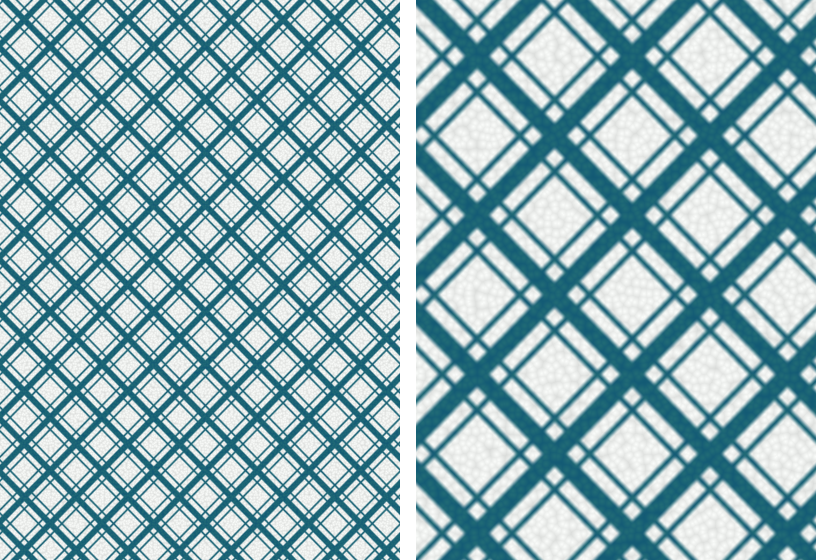
Left: the whole. Right: its middle third, enlarged.
Give the GLSL for this pattern, as a Shadertoy shader.

```glsl
// Diagonal teal plaid: thick bands flanked by thin stripes on grainy off-white paper.

const vec2 REPEATS = vec2(7.73, 10.56);       // diamonds across and down
const vec2 CROSSING = vec2(0.470, 0.187);     // first band crossing, in repeats
const float BAND_HALF = 0.080;                // widths as fractions of the band spacing
const float STRIPE_HALF = 0.023;
const float STRIPE_OFFSET = 0.225;
const float EDGE_SOFTNESS = 0.026;
const float GRAIN_CELLS = 230.0;              // paper grains over the canvas height

const vec3 PAPER = vec3(0.925, 0.933, 0.925);
const vec3 TEAL_GREEN = vec3(0.11, 0.40, 0.45);
const vec3 TEAL_BLUE = vec3(0.09, 0.37, 0.47);

vec2 hash2(vec2 cell) {
    vec3 h = fract(cell.xyx * vec3(0.1031, 0.1030, 0.0973));
    h += dot(h, h.yzx + 33.33);
    return fract((h.xx + h.yz) * h.zy);
}

// Distance to the nearest scattered cell point
float cellular(vec2 p) {
    vec2 cell = floor(p);
    float nearest = 2.0;
    for (int y = -1; y <= 1; y++) {
        for (int x = -1; x <= 1; x++) {
            vec2 neighbour = cell + vec2(x, y);
            nearest = min(nearest, length(neighbour + hash2(neighbour) - p));
        }
    }
    return nearest;
}

float lineMask(float dist, float halfWidth, float softness) {
    return 1.0 - smoothstep(halfWidth - softness, halfWidth + softness, dist);
}

// One family of parallel lines: a band at each integer, a stripe on either side
float stripeFamily(float t, float softness) {
    float dist = abs(fract(t + 0.5) - 0.5);
    float band = lineMask(dist, BAND_HALF, softness);
    float stripe = lineMask(abs(dist - STRIPE_OFFSET), STRIPE_HALF, softness);
    return max(band, stripe);
}

void mainImage(out vec4 fragColor, in vec2 fragCoord) {
    vec2 uv = fragCoord / iResolution.xy;
    vec2 p = uv * REPEATS - CROSSING;
    vec2 canvas = fragCoord / iResolution.y;

    // Both diagonal families, joined where they overlap
    float pixel = length(REPEATS / iResolution.xy);
    float softness = max(EDGE_SOFTNESS, 0.75 * pixel);
    float rising = stripeFamily(p.x - p.y, softness);
    float falling = stripeFamily(p.x + p.y, softness);
    float ink = 1.0 - (1.0 - rising) * (1.0 - falling);

    // Paper grain, fainter under the ink
    float grain = cellular(canvas * GRAIN_CELLS) - 0.45;
    vec3 paper = PAPER - 0.12 * grain;
    float tint = clamp(0.5 + 1.6 * grain, 0.0, 1.0);
    vec3 teal = mix(TEAL_GREEN, TEAL_BLUE, tint) - 0.03 * grain;

    fragColor = vec4(mix(paper, teal, ink), 1.0);
}
```
